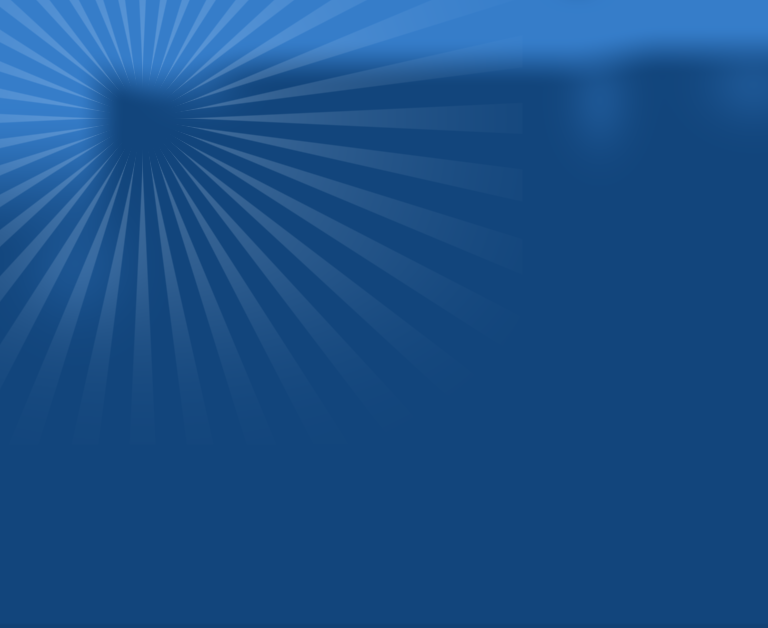
Reproduce this background procedurally as a WebGL 1 fragment shader.

```glsl
precision highp float;
uniform vec2 u_resolution;

// Soft elliptical spot, 1 at its centre
float spot(vec2 p, vec2 centre, vec2 size) {
  vec2 d = (p - centre) / size;
  return exp(-dot(d, d));
}

// Blurred light along the top and left, 0 to 1
float skyLight(vec2 p) {
  float edge = 0.9 - 0.035 * spot(p, vec2(0.25, p.y), vec2(0.1, 1.0))
             + 0.02 * smoothstep(0.9, 1.06, p.x);
  float top = smoothstep(edge - 0.04, edge + 0.04, p.y);
  float left = (1.0 - smoothstep(0.12, 0.2, p.x)) * smoothstep(0.59, 0.84, p.y);
  float haze = 0.28 * spot(p, vec2(0.12, 0.58), vec2(0.085, 0.09))
             + 0.3 * spot(p, vec2(0.32, 0.86), vec2(0.06, 0.04))
             + 0.3 * spot(p, vec2(0.955, 0.84), vec2(0.05, 0.075))
             + 0.3 * spot(p, vec2(1.2, 0.865), vec2(0.075, 0.06));
  float light = 1.0 - (1.0 - top) * (1.0 - left) * (1.0 - haze);
  return light - 0.12 * spot(p, vec2(0.92, 1.01), vec2(0.03, 0.015));
}

// Opacity of 36 wedges around a hollow centre
float sunRays(vec2 p, float pixel) {
  vec2 d = p - vec2(0.227, 0.8115);
  float r = length(d);
  float sector = radians(10.0);
  float angle = atan(d.y, d.x);
  float offset = abs(mod(angle + 0.5 * sector, sector) - 0.5 * sector);
  float wedge = offset * r - 0.047 * (r - 0.077);
  float shape = 1.0 - smoothstep(-pixel, pixel, wedge);

  // Panel bounds and round outer limit
  shape *= 1.0 - smoothstep(-pixel, pixel, p.x - 0.832);
  shape *= smoothstep(-pixel, pixel, p.y - 0.292);
  shape *= 1.0 - smoothstep(-pixel, pixel, r - 0.68);

  float fade = pow(max(1.0 - r / 0.72, 0.0), 1.4);
  fade *= mix(0.2, 1.0, smoothstep(0.28, 0.6, p.y));
  return 0.28 * shape * fade;
}

void main() {
  vec2 p = gl_FragCoord.xy / u_resolution.y;
  float pixel = 1.0 / u_resolution.y;

  vec3 deepBlue = vec2(0.07, 0.27).xyy;
  deepBlue.z = 0.485;
  vec3 brightBlue = vec3(0.21, 0.49, 0.79);
  vec3 rayColor = vec3(0.85, 0.92, 1.0);

  vec3 color = mix(deepBlue, brightBlue, skyLight(p));
  color = mix(color, rayColor, sunRays(p, pixel));

  // Slightly darker strip at the foot
  color *= 1.0 - 0.06 * (1.0 - smoothstep(0.004, 0.009, p.y));
  gl_FragColor = vec4(color, 1.0);
}
```
